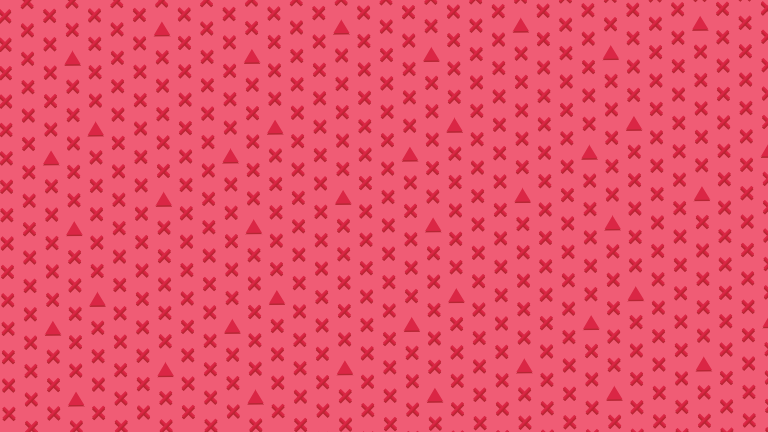
Write a WebGL 2 fragment shader that draws this pattern.

```glsl
#version 300 es
precision highp float;

uniform vec2 u_resolution;
out vec4 fragColor;

// Lengths are in column widths
const float COLUMNS_PER_HEIGHT = 19.26;
const float ROW_STEP = 1.266;
const float TILT = 0.0105;
const vec2 GRID_ORIGIN = vec2(7.22, 17.97);
const vec2 PERIOD = vec2(8.0, 6.0);
const vec2 ARM_HALF = vec2(0.355, 0.068);
const float ARM_ROUND = 0.03;
const vec2 TRIANGLE_SIZE = vec2(0.36, 0.60);
const float SHADOW_DROP = 0.065;

const vec3 GROUND = vec3(0.94, 0.36, 0.46);
const vec3 FACE = vec3(0.86, 0.15, 0.27);
const vec3 FACE_DEEP = vec3(0.78, 0.13, 0.21);
const vec3 SHADOW = vec3(0.71, 0.15, 0.20);

float roundedBox(vec2 p, vec2 halfSize, float radius) {
    vec2 d = abs(p) - halfSize + radius;
    return length(max(d, 0.0)) + min(max(d.x, d.y), 0.0) - radius;
}

float triangle(vec2 p, float halfWidth, float height) {
    vec2 sideNormal = normalize(vec2(height, halfWidth));
    float side = dot(vec2(abs(p.x), p.y - 0.5 * height), sideNormal);
    return max(side, -p.y - 0.5 * height);
}

float coverage(float d, float pixel) {
    return 1.0 - smoothstep(-0.6 * pixel, 0.6 * pixel, d);
}

// Coordinates along and across a diagonal arm
vec2 armSpace(vec2 p, float slope) {
    return vec2(p.x + slope * p.y, p.y - slope * p.x) * 0.70711;
}

vec3 drawArm(vec3 color, vec2 p, float slope, float pixel) {
    vec2 face = armSpace(p, slope);
    vec2 drop = armSpace(p + vec2(0.0, SHADOW_DROP), slope);
    vec3 tone = mix(FACE_DEEP, FACE, smoothstep(-ARM_HALF.y, 0.3 * ARM_HALF.y, face.y));
    color = mix(color, SHADOW, coverage(roundedBox(drop, ARM_HALF, ARM_ROUND), pixel));
    return mix(color, tone, coverage(roundedBox(face, ARM_HALF, ARM_ROUND), pixel));
}

vec3 drawTriangle(vec3 color, vec2 p, float pixel) {
    vec2 size = TRIANGLE_SIZE;
    float face = triangle(p, size.x, size.y);
    float drop = triangle(p + vec2(0.0, SHADOW_DROP), size.x, size.y);
    color = mix(color, SHADOW, coverage(drop, pixel));
    return mix(color, FACE, coverage(face, pixel));
}

// Four cells of each repeat hold a triangle
bool isTriangleCell(vec2 cell) {
    vec2 slots[4] = vec2[4](vec2(0, 0), vec2(4, 1), vec2(5, 3), vec2(3, 4));
    vec2 slot = mod(cell + 0.25, PERIOD) - 0.25;
    bool found = false;
    for (int i = 0; i < 4; i++) {
        found = found || distance(slot, slots[i]) < 0.5;
    }
    return found;
}

void main() {
    float pixel = COLUMNS_PER_HEIGHT / u_resolution.y;
    vec2 p = gl_FragCoord.xy * pixel - GRID_ORIGIN;

    // Slightly tilted grid, rows counted downward
    float c = cos(TILT);
    float s = sin(TILT);
    vec2 grid = vec2(c * p.x + s * p.y, c * p.y - s * p.x);

    // Odd columns sit half a row lower
    float column = floor(grid.x + 0.5);
    float rowPos = -grid.y / ROW_STEP - 0.5 * mod(column, 2.0);
    float row = floor(rowPos + 0.5);
    vec2 local = vec2(grid.x - column, (row - rowPos) * ROW_STEP);

    // Raised marks, lit from above
    local.y -= 0.5 * SHADOW_DROP;
    vec3 color = GROUND;
    if (isTriangleCell(vec2(column, row))) {
        color = drawTriangle(color, local, pixel);
    } else {
        color = drawArm(color, local, -1.0, pixel);
        color = drawArm(color, local, 1.0, pixel);
    }
    fragColor = vec4(color, 1.0);
}
```
